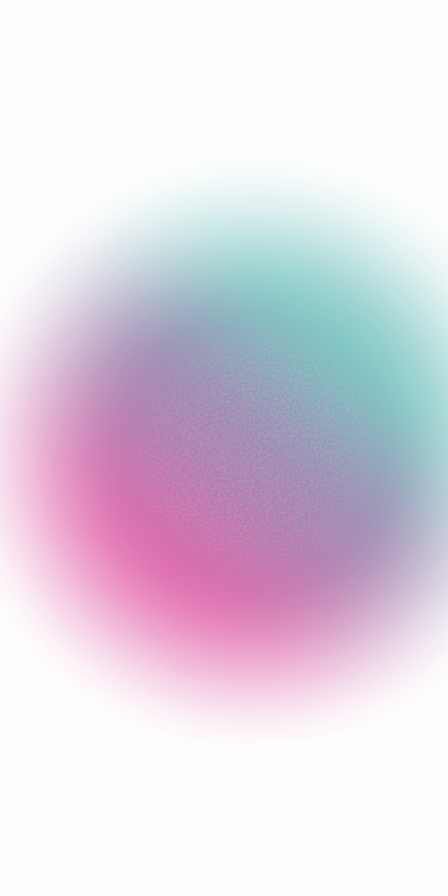
This background is drawn by a Shadertoy shader. Its source:

```glsl
vec2 randomGradient(vec2 cell) {
    vec3 h = fract(cell.xyx * vec3(0.1031, 0.1030, 0.0973));
    h += dot(h, h.yzx + 33.33);
    float angle = 6.2832 * fract((h.x + h.y) * h.z);
    return vec2(cos(angle), sin(angle));
}

float gradientNoise(vec2 p) {
    vec2 cell = floor(p), f = fract(p);
    vec2 u = f * f * f * (f * (f * 6.0 - 15.0) + 10.0);
    float a = dot(randomGradient(cell), f);
    float b = dot(randomGradient(cell + vec2(1, 0)), f - vec2(1, 0));
    float c = dot(randomGradient(cell + vec2(0, 1)), f - vec2(0, 1));
    float d = dot(randomGradient(cell + vec2(1, 1)), f - vec2(1, 1));
    return mix(mix(a, b, u.x), mix(c, d, u.x), u.y);
}

void mainImage(out vec4 fragColor, in vec2 fragCoord) {
    // Lengths are in canvas widths, measured from the orb centre
    vec2 center = vec2(0.565, 0.495 * iResolution.y / iResolution.x);
    vec2 p = fragCoord / iResolution.x - center;
    float radius = length(p);

    // Diagonal blend from pink through lavender to teal
    vec3 pink = vec3(0.89, 0.41, 0.68);
    vec3 lavender = vec3(0.64, 0.56, 0.71);
    vec3 teal = vec3(0.50, 0.78, 0.77);
    float along = dot(p, normalize(vec2(0.62, 0.78)));
    vec3 orb = mix(pink, lavender, smoothstep(-0.42, 0.08, along));
    orb = mix(orb, teal, smoothstep(-0.02, 0.36, along));

    // Fine coloured grain, strongest in the core
    vec2 grainPos = p * 170.0;
    vec3 grain = vec3(gradientNoise(grainPos),
                      gradientNoise(grainPos + 71.3),
                      gradientNoise(grainPos + 137.7));
    orb += 0.08 * grain * smoothstep(0.38, 0.12, radius);

    // Soft rim with faint concentric wisps
    float wisps = gradientNoise(vec2(radius * 60.0, atan(p.y, p.x) * 3.0));
    float glow = smoothstep(0.69, 0.27, radius + 0.006 * wisps);
    fragColor = vec4(mix(vec3(0.996), orb, glow), 1.0);
}
```
